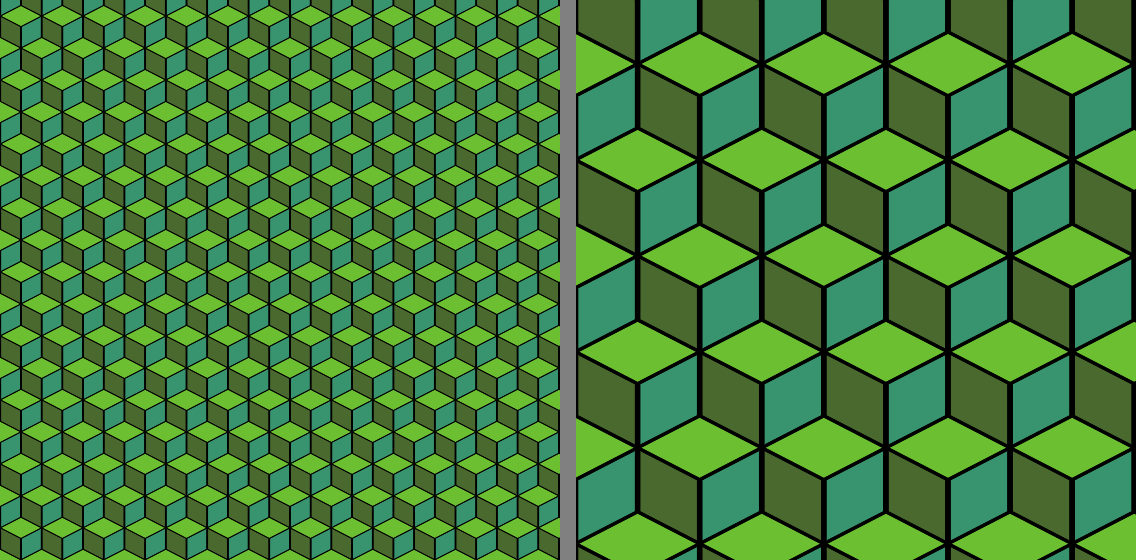
Left, the full canvas; right, a detail of the centre.
This pattern is drawn by a Shadertoy shader. Its source:

```glsl
// Position relative to the centre of the enclosing cube, a hexagon with |x| < 1 and |x| + |y| < 2
vec2 cubeCell(vec2 p) {
    vec2 period = vec2(2.0, 6.0);
    vec2 evenRow = mod(p + 0.5 * period, period) - 0.5 * period;
    vec2 oddRow = mod(p, period) - 0.5 * period;
    return abs(evenRow.x) + abs(evenRow.y) < 2.0 ? evenRow : oddRow;
}

float lineMask(float dist, float halfWidth) {
    float blur = 0.5 / iResolution.y;
    return 1.0 - smoothstep(halfWidth - blur, halfWidth + blur, dist);
}

void mainImage(out vec4 fragColor, in vec2 fragCoord) {
    // Half the cube width, and a third of the row spacing
    vec2 unit = vec2(0.03695, 0.01904);
    vec2 uv = fragCoord / iResolution.y;
    vec2 cell = cubeCell((uv - vec2(0.0005, 0.0003)) / unit + vec2(0.0, 1.0));
    float side = abs(cell.x);
    bool isTop = cell.y > side;

    // Flat face colours
    vec3 leftColor = vec3(0.29, 0.41, 0.18);
    vec3 rightColor = vec3(0.22, 0.58, 0.43);
    vec3 color = cell.x < 0.0 ? leftColor : rightColor;
    if (isTop) color = vec3(0.42, 0.75, 0.19);

    // Slanted edges, measured at right angles to their slope
    float slantGap = min(abs(cell.y - side), 2.0 - side - abs(cell.y));
    float slantDist = slantGap * unit.x * unit.y / length(unit);
    float ink = lineMask(slantDist, 0.00108);

    // Upright edges border only the side faces
    float uprightDist = min(side, 1.0 - side) * unit.x;
    if (!isTop) ink = max(ink, lineMask(uprightDist, 0.0017));

    fragColor = vec4(color * (1.0 - ink), 1.0);
}
```
